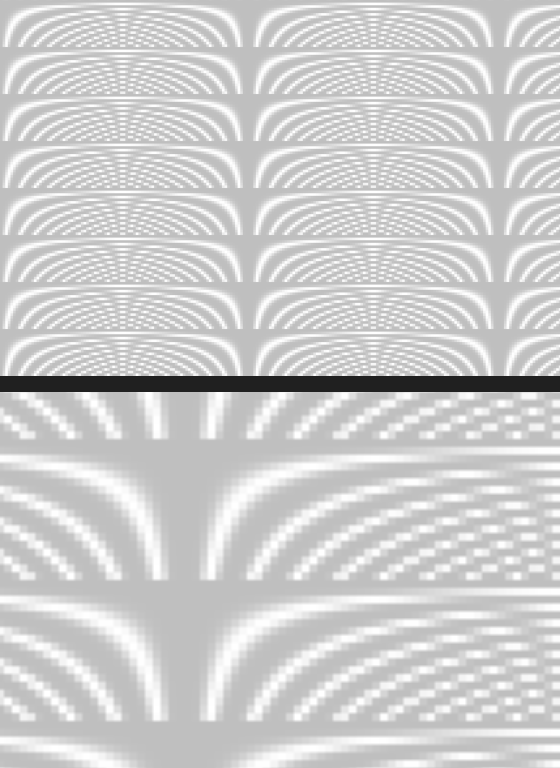
Top, the full canvas; bottom, a detail of the centre.
Write a Shadertoy shader that draws this pattern.

```glsl
// Rows of nested pale arches on grey, formed by sampling a wave on a coarse grid.
// Each row of cells in a tile holds one more full wave than the row above it,
// so the sampled crests join into hyperbolas that mirror about the tile centre.

const float TILES_DOWN = 8.0;
const vec2 TILE_CELLS = vec2(96.0, 18.0);   // cells per tile, across and down
const vec2 CELL_SHIFT = vec2(1.0, 0.0);     // offset of the grid, in cells
const float CREST_POWER = 3.0;              // higher gives thinner crests
const float EDGE_SOFTNESS = 0.42;           // blend width between cells, in cells
const vec3 GROUND_COLOR = vec3(0.75);
const vec3 CREST_COLOR = vec3(1.0);
const float PI = 3.14159;

// Brightness of one cell; the wave starts and ends at zero across the tile.
float crest(vec2 cell) {
    vec2 index = mod(cell + 0.5, TILE_CELLS) - 0.5;
    float wave = sin(PI * index.x * index.y / (TILE_CELLS.x - 1.0));
    return pow(wave * wave, CREST_POWER);
}

// Blends the four nearest cells, leaving a flat core in each.
float softGrid(vec2 p, float pixelCells) {
    vec2 q = p - 0.5;
    vec2 cell = floor(q);
    float width = clamp(max(EDGE_SOFTNESS, pixelCells), 0.01, 1.0);
    vec2 blend = clamp((fract(q) - 0.5) / width + 0.5, 0.0, 1.0);
    float upper = mix(crest(cell), crest(cell + vec2(1.0, 0.0)), blend.x);
    float lower = mix(crest(cell + vec2(0.0, 1.0)), crest(cell + vec2(1.0, 1.0)), blend.x);
    return mix(upper, lower, blend.y);
}

void mainImage(out vec4 fragColor, in vec2 fragCoord) {
    // Square cells, counted from the upper left
    float pixelCells = TILES_DOWN * TILE_CELLS.y / iResolution.y;
    vec2 fromTop = vec2(fragCoord.x, iResolution.y - fragCoord.y);
    vec2 p = fromTop * pixelCells + CELL_SHIFT;

    float light = softGrid(p, pixelCells);
    fragColor = vec4(mix(GROUND_COLOR, CREST_COLOR, light), 1.0);
}
```
